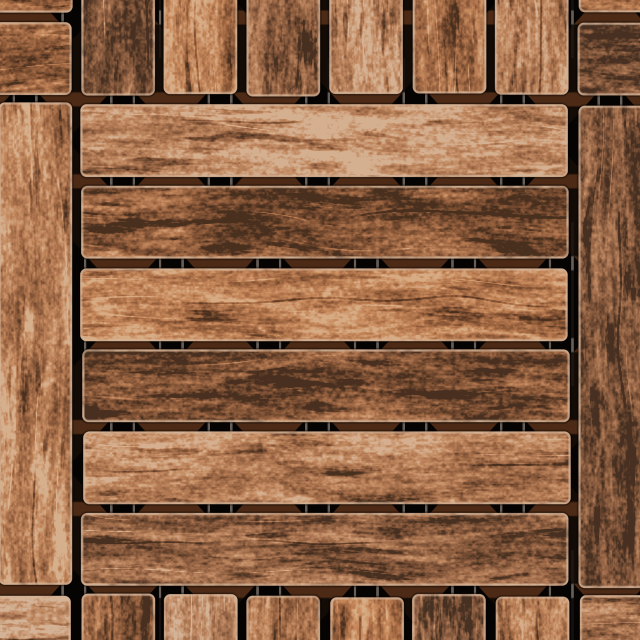
Write a three.js fragment shader that draws this texture.

```glsl
// Wooden deck tiles in a basket weave: blocks of six planks that turn by a
// quarter from block to block. Each plank is a rounded box with stretched
// noise for grain, laid over a dark plastic mesh that shows in the gaps.
varying vec2 vUv;

const vec2 ORIGIN = vec2(0.1200, 0.0767); // lower left of the full block
const vec2 BLOCK = vec2(0.776, 0.768);
const float PLANKS = 6.0;
const float MARGIN = 0.0071;              // half of the gap
const float CORNER = 0.010;
const float SOFT = 0.0011;

const vec3 DARK_WOOD = vec3(0.28, 0.19, 0.13);
const vec3 BROWN_WOOD = vec3(0.47, 0.31, 0.21);
const vec3 MID_WOOD = vec3(0.63, 0.43, 0.30);
const vec3 LIGHT_WOOD = vec3(0.76, 0.55, 0.40);
const vec3 PALE_WOOD = vec3(0.83, 0.70, 0.59);
const vec3 MESH_BLACK = vec3(0.025, 0.015, 0.010);
const vec3 MESH_BROWN = vec3(0.33, 0.18, 0.09);
const vec3 RIB_GREY = vec3(0.47, 0.43, 0.40);

float hash(vec2 p) {
  vec3 q = fract(vec3(p.xyx) * 0.1031);
  q += dot(q, q.yzx + 33.33);
  return fract((q.x + q.y) * q.z);
}

float noise(vec2 p) {
  vec2 i = floor(p), f = fract(p);
  f = f * f * (3.0 - 2.0 * f);
  return mix(mix(hash(i), hash(i + vec2(1.0, 0.0)), f.x),
             mix(hash(i + vec2(0.0, 1.0)), hash(i + 1.0), f.x), f.y);
}

float fbm(vec2 p) {
  float sum = 0.0, weight = 0.533;
  for (int i = 0; i < 4; i++) {
    sum += weight * noise(p);
    p = p * 2.03 + 17.3;
    weight *= 0.5;
  }
  return sum;
}

float roundBox(vec2 p, vec2 halfSize, float radius) {
  vec2 q = abs(p) - halfSize + radius;
  return length(max(q, 0.0)) + min(max(q.x, q.y), 0.0) - radius;
}

// Five-step colour ramp, tone from 0 (dark) to 4 (pale)
vec3 woodRamp(float tone) {
  vec3 c = mix(DARK_WOOD, BROWN_WOOD, clamp(tone, 0.0, 1.0));
  c = mix(c, MID_WOOD, clamp(tone - 1.0, 0.0, 1.0));
  c = mix(c, LIGHT_WOOD, clamp(tone - 2.0, 0.0, 1.0));
  return mix(c, PALE_WOOD, clamp(tone - 3.0, 0.0, 1.0));
}

// Wood surface: p.x runs along the grain, p.y across it
vec3 wood(vec2 p, float tone, float seed) {
  vec2 shift = seed * vec2(137.0, 291.0);
  vec2 g = p;
  g.y += (seed - 0.5) * 0.05 * p.x + 0.018 * (noise(p * vec2(6.0, 9.0) + shift) - 0.5);
  tone += 3.6 * (fbm(g * vec2(7.0, 36.0) + shift) - 0.5);
  tone += 2.6 * (fbm(g * vec2(16.0, 150.0) + shift + 5.0) - 0.5);
  tone += 1.5 * (noise(p * vec2(150.0, 240.0) + shift) - 0.5);
  tone += 0.9 * (noise(p * vec2(310.0, 370.0) + shift) - 0.5);

  // Dark weathered patches, pale scratches and one long crack
  float patches = smoothstep(0.60, 0.76, fbm(g * vec2(11.0, 75.0) + shift + 31.0));
  float vein = 1.0 - abs(2.0 * noise(g * vec2(4.0, 48.0) + shift + 53.0) - 1.0);
  float worn = smoothstep(0.45, 0.70, fbm(p * vec2(12.0, 40.0) + shift + 71.0));
  float path = (seed - 0.5) * 0.06 + 0.012 * (noise(vec2(p.x * 9.0, seed * 80.0)) - 0.5);
  float crack = 1.0 - smoothstep(0.0007, 0.0024, abs(g.y - path));
  crack *= smoothstep(0.35, 0.60, noise(vec2(p.x * 7.0 + 3.0, seed * 50.0)));
  tone += 1.5 * smoothstep(0.90, 1.0, vein) * worn - 1.5 * patches - 1.5 * crack;

  vec3 tint = mix(vec3(1.02, 0.96, 0.87), vec3(0.99, 1.01, 1.04), fract(seed * 7.0));
  return woodRamp(tone) * tint;
}

// Plastic mesh: brown tabs and paired grey ribs in each level gap
vec3 mesh(vec2 p, float pitch) {
  float row = floor(p.y / pitch + 0.5);
  float v = p.y - row * pitch;
  float period = 0.1523;
  float stagger = 0.5 * mod(floor((row + 1.0) * 0.5), 2.0);
  float u = abs(fract((p.x - 0.300) / period + stagger + 0.5) - 0.5) * period;
  float level = 1.0 - smoothstep(0.009, 0.013, abs(v));
  float slope = 0.9 * (1.0 - 2.0 * mod(row, 2.0));
  float tab = smoothstep(0.028, 0.031, u + slope * v);
  float rib = 1.0 - smoothstep(0.0012, 0.0026, abs(u - 0.0176));
  vec3 c = mix(MESH_BLACK, MESH_BROWN, tab * mix(0.16, 0.9, level));
  return mix(c, RIB_GREY, rib * mix(0.12, 0.85, level));
}

void main() {
  vec2 p = vUv - ORIGIN;
  vec2 block = floor(p / BLOCK);
  vec2 q = p - block * BLOCK;
  vec2 size = BLOCK;
  if (mod(block.x + block.y, 2.0) > 0.5) { q = q.yx; size = size.yx; }

  // Plank within its block, slightly out of place
  float pitch = size.y / PLANKS;
  float index = floor(q.y / pitch);
  vec2 id = block * 13.0 + vec2(index * 3.0 + 41.0, index + 67.0);
  float seed = hash(id);
  vec2 jitter = vec2(hash(id + 4.7), hash(id + 9.1)) - 0.5;
  vec2 local = q - vec2(0.5 * size.x, (index + 0.5) * pitch) - jitter * vec2(0.006, 0.002);
  float d = roundBox(local, 0.5 * vec2(size.x, pitch) - MARGIN, CORNER);

  // Light and dark planks alternate
  float tone = mix(1.5, 2.75, mod(index, 2.0));
  tone += 0.8 * (hash(id + 2.3) - 0.5) - 0.35 * block.x;
  vec3 plank = wood(local, tone, seed);

  // Pale, worn bevel along the edge
  float wear = 0.55 + 0.45 * noise(local * 90.0 + seed * 60.0);
  plank = mix(plank, PALE_WOOD, 0.95 * wear * smoothstep(-0.0052, -0.0018, d));

  vec3 gap = mesh(p, BLOCK.y / PLANKS) * mix(0.55, 1.0, smoothstep(0.0, 0.004, d));
  gl_FragColor = vec4(mix(plank, gap, smoothstep(-SOFT, SOFT, d)), 1.0);
}
```
